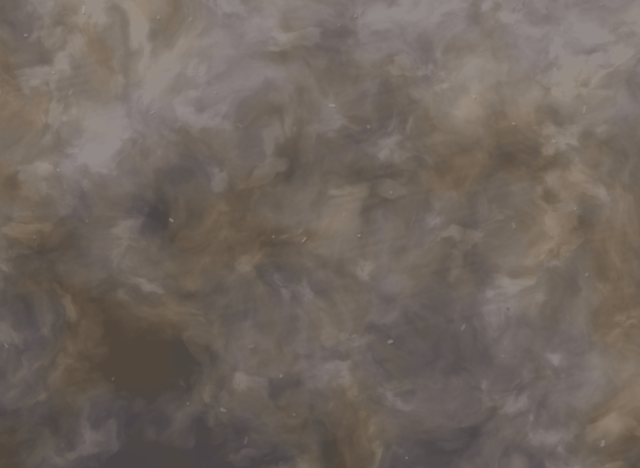
This texture is drawn by a Shadertoy shader. Its source:

```glsl
#define SHADOW_TONE vec3(0.325, 0.297, 0.275)
#define MIDDLE_TONE vec3(0.438, 0.398, 0.358)
#define LIGHT_TONE vec3(0.545, 0.507, 0.475)
#define WARM_TINT vec3(0.020, 0.000, -0.024)
#define LILAC_TINT vec3(-0.008, -0.005, 0.024)
#define CLOUD_SCALE 3.6
#define PATCH_SCALE 9.0
#define FLECK_CELLS 8.0
#define FLECK_SHARE 0.45
#define GRAIN_SCALE 190.0
#define GRAIN_AMOUNT 0.028

float hash(vec2 p) {
    vec3 q = fract(p.xyx * vec3(0.1031, 0.1030, 0.0973));
    q += dot(q, q.yzx + 33.33);
    return fract((q.x + q.y) * q.z);
}

float noise(vec2 p) {
    vec2 i = floor(p), f = fract(p);
    f = f * f * f * (f * (f * 6.0 - 15.0) + 10.0);
    vec2 e = vec2(1.0, 0.0);
    return mix(mix(hash(i), hash(i + e.xy), f.x),
               mix(hash(i + e.yx), hash(i + e.xx), f.x), f.y);
}

float fbm(vec2 p) {
    float sum = 0.0, weight = 0.5;
    for (int i = 0; i < 5; i++) {
        sum += weight * noise(p + 40.0);
        p = mat2(1.6, 1.2, -1.2, 1.6) * p + 7.3;
        weight *= 0.5;
    }
    return sum / 0.97;
}

// Scattered chips: x is pale cover, y is dark cover
vec2 flecks(vec2 p, float cells, float px) {
    vec2 cover = vec2(0.0), home = floor(p * cells);
    for (int y = -1; y <= 1; y++)
    for (int x = -1; x <= 1; x++) {
        vec2 id = home + vec2(x, y) + 60.0;
        float pick = hash(id + 3.7);
        if (pick > FLECK_SHARE) continue;
        vec2 centre = (id - 60.0 + vec2(hash(id + 11.1), hash(id + 23.5))) / cells;
        float angle = 6.2832 * hash(id + 31.9), size = hash(id + 47.3);
        vec2 d = p - centre;
        d += 0.002 * (vec2(noise(p * 180.0), noise(p * 180.0 + 9.0)) - 0.5);
        vec2 along = vec2(cos(angle), sin(angle));
        float halfLength = 0.006 * size * size * size;
        float radius = mix(0.0010, 0.0028, hash(id + 71.7));
        float t = clamp(dot(d, along), -halfLength, halfLength);
        float soft = px + 0.0012;
        float chip = 1.0 - smoothstep(radius - soft, radius + soft, length(d - along * t));
        vec2 offset = d - vec2(0.002, -0.003);
        float shade = 1.0 - smoothstep(radius - soft, radius + soft, length(offset - along * t));
        float strength = mix(0.25, 1.0, hash(id + 83.1));
        float isPit = step(pick, 0.05);
        cover = max(cover, strength * vec2(chip * (1.0 - isPit), max(chip * isPit, shade * 0.35)));
    }
    return cover;
}

void mainImage(out vec4 fragColor, in vec2 fragCoord) {
    vec2 p = fragCoord / iResolution.y;
    float px = 1.0 / iResolution.y;
    float across = fragCoord.x / iResolution.x;

    // Cloudy mottling, bent by a slow warp
    vec2 warp = vec2(fbm(p * 5.0 + 2.0), fbm(p * 5.0 + 19.0)) - 0.5;
    vec2 q = p + 0.16 * warp;
    float cloud = fbm(q * CLOUD_SCALE + 5.0) - 0.5;
    float patches = fbm(q * PATCH_SCALE + 31.0) - 0.5;
    float fine = fbm(p * 30.0 + warp * 4.0) - 0.5;
    float tone = 0.53 + 0.60 * (p.y - 0.5) + 0.08 * (across - 0.5) * (p.y - 0.3);
    tone += 1.15 * cloud + 0.85 * patches + 0.45 * fine;

    // Dark smudges and pale scuffs with ragged rims
    float smudge = fbm(q * 7.0 + 53.0) + 0.25 * fine;
    tone -= 0.26 * smoothstep(0.58, 0.74, smudge);
    float scuff = fbm(q * vec2(11.0, 14.0) + 77.0) + 0.3 * fine;
    tone += 0.24 * smoothstep(0.60, 0.78, scuff);

    // Faint slanted wipe marks
    vec2 wiped = mat2(0.97, -0.24, 0.24, 0.97) * p;
    float wipe = noise(wiped * vec2(9.0, 110.0) + 15.0) - 0.5;
    tone += 0.09 * wipe * smoothstep(0.45, 0.65, noise(p * 5.0 + 91.0));

    // Soft surface grain
    tone += GRAIN_AMOUNT * (noise(p * GRAIN_SCALE) + noise(p * GRAIN_SCALE * 0.6 + 13.0) - 1.0);
    tone = clamp(tone, -0.1, 1.15);

    // Tone ramp with drifting warm and lilac stains
    vec3 colour = tone < 0.5 ? mix(SHADOW_TONE, MIDDLE_TONE, tone * 2.0)
                             : mix(MIDDLE_TONE, LIGHT_TONE, tone * 2.0 - 1.0);
    float stain = fbm(q * 4.2 + 101.0) + 0.35 * (fbm(p * 13.0 + 67.0) - 0.5);
    stain += 0.16 * smoothstep(0.5, 1.0, across) * smoothstep(0.6, 1.0, p.y);
    colour += WARM_TINT * smoothstep(0.52, 0.30, stain);
    colour += LILAC_TINT * smoothstep(0.48, 0.72, stain);

    // Chips and pits
    vec2 marks = flecks(p, FLECK_CELLS, px);
    colour = mix(colour, SHADOW_TONE * 0.6, 0.7 * marks.y);
    colour = mix(colour, LIGHT_TONE * 1.25, 0.7 * marks.x);

    fragColor = vec4(clamp(colour, 0.0, 1.0), 1.0);
}
```
